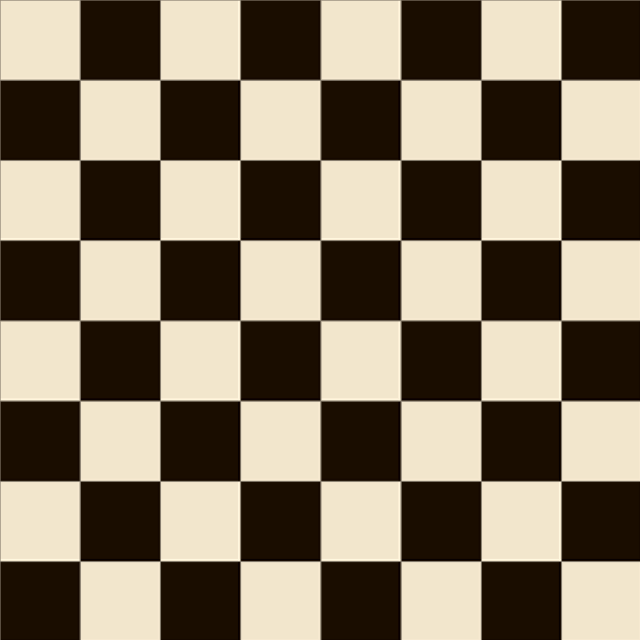
This pattern is drawn by a WebGL 1 fragment shader. Its source:

```glsl
precision highp float;

// An eight by eight checkerboard of cream and near-black squares, laid from the
// top left. Thin soft grey seams part the squares, and a faint contrast fringe
// runs just before some of the seams.

uniform vec2 u_resolution;

const float PITCH = 0.12535;          // side of one square
const float SEAM_HALF_WIDTH = 0.0007;
const float SEAM_SOFTNESS = 0.0013;
const float FRINGE_OFFSET = 0.0030;   // distance of the fringe from its seam
const float FRINGE_HALF_WIDTH = 0.0022;
const float FRINGE_GAIN = 0.075;
const float FIRST_SEAM_STRENGTH = 1.0;
const float SEAM_STRENGTH = 0.72;
const vec3 DARK = vec3(0.10, 0.05, 0.00);
const vec3 LIGHT = vec3(0.95, 0.90, 0.80);
const vec3 SEAM = vec3(0.52, 0.49, 0.44);

// Alternates between +1 and -1 along one axis, smoothed across each seam.
float alternation(float index, float offset, float softness) {
  float parity = 1.0 - 2.0 * mod(index, 2.0);
  return parity * clamp(offset / softness, -1.0, 1.0);
}

// Coverage of the seam; the first inner one is the most distinct.
float seamMask(float index, float offset, float softness) {
  float strength = abs(index - 1.0) < 0.5 ? FIRST_SEAM_STRENGTH : SEAM_STRENGTH;
  float edge = smoothstep(SEAM_HALF_WIDTH - softness,
                          SEAM_HALF_WIDTH + softness, abs(offset));
  return strength * (1.0 - edge);
}

// Fringe on the near side of a seam, strong at the odd seams after the first.
float fringeMask(float index, float offset) {
  float strength = mix(0.25, 1.0, step(2.0, index) * mod(index, 2.0));
  float reach = abs(offset + FRINGE_OFFSET);
  return strength * (1.0 - smoothstep(0.0, FRINGE_HALF_WIDTH, reach));
}

void main() {
  vec2 uv = gl_FragCoord.xy / u_resolution;
  vec2 board = vec2(uv.x, 1.0 - uv.y);
  float pixel = 1.0 / min(u_resolution.x, u_resolution.y);
  float softness = max(SEAM_SOFTNESS, 0.6 * pixel);

  // Nearest seam on each axis and the signed distance from it
  vec2 index = floor(board / PITCH + 0.5);
  vec2 offset = board - index * PITCH;

  // Squares
  float checker = alternation(index.x, offset.x, softness)
                * alternation(index.y, offset.y, softness);
  vec3 color = mix(DARK, LIGHT, 0.5 + 0.5 * checker);

  // Fringes brighten cream and deepen black
  float fringe = max(fringeMask(index.x, offset.x),
                     fringeMask(index.y, offset.y));
  color += FRINGE_GAIN * fringe * checker;

  // Seams
  float seam = max(seamMask(index.x, offset.x, softness),
                   seamMask(index.y, offset.y, softness));
  color = mix(color, SEAM, seam);

  gl_FragColor = vec4(clamp(color, 0.0, 1.0), 1.0);
}
```
